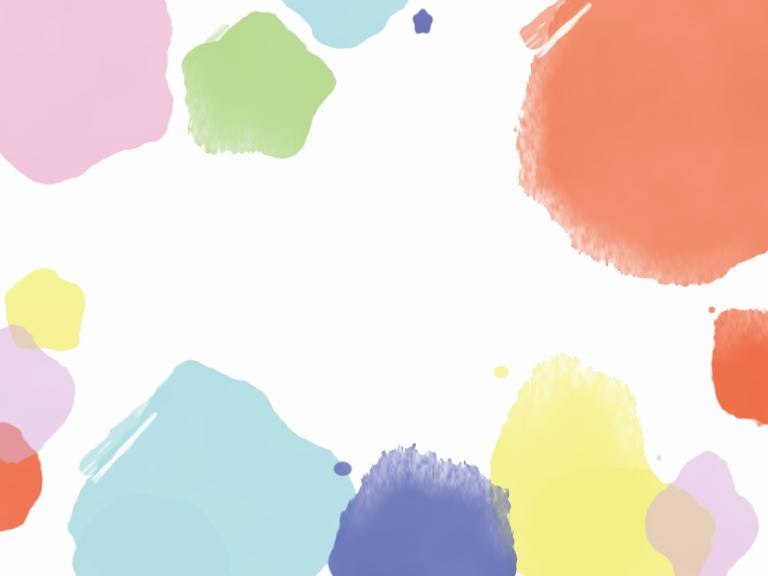
This background is drawn by a WebGL 2 fragment shader. Its source:

```glsl
#version 300 es
precision highp float;

uniform vec2 u_resolution;
out vec4 fragColor;

#define EDGE_SOFTNESS 0.0022
#define WOBBLE 0.045
#define WOBBLE_SCALE 13.0
#define MOTTLE 0.16
#define MOTTLE_SCALE 7.0
#define DRY_WIDTH 0.065
#define GRAIN_SCALE vec2(150.0, 75.0)
#define STREAK_SCALE 190.0

const vec3 PAPER = vec3(0.995);
const vec3 PINK = vec3(0.945, 0.76, 0.86);
const vec3 GREEN = vec3(0.71, 0.85, 0.55);
const vec3 CYAN = vec3(0.69, 0.87, 0.89);
const vec3 BLUE = vec3(0.39, 0.43, 0.71);
const vec3 YELLOW = vec3(0.96, 0.94, 0.52);
const vec3 ORANGE = vec3(0.94, 0.51, 0.37);
const vec3 RED = vec3(0.93, 0.41, 0.25);
const vec3 LILAC = vec3(0.855, 0.69, 0.855);
const vec3 ROUND = vec3(0.0);
const vec2 WET = vec2(0.0);

float hash(vec2 p) {
    vec3 h = fract(vec3(p.xyx) * 0.1031);
    h += dot(h, h.yzx + 33.33);
    return fract((h.x + h.y) * h.z);
}

float noise(vec2 p) {
    vec2 i = floor(p), f = fract(p);
    f = f * f * (3.0 - 2.0 * f);
    return mix(mix(hash(i), hash(i + vec2(1, 0)), f.x),
               mix(hash(i + vec2(0, 1)), hash(i + vec2(1, 1)), f.x), f.y);
}

float fbm(vec2 p) {
    float sum = 0.0, amp = 0.5;
    for (int i = 0; i < 4; i++) {
        sum += amp * noise(p);
        p = p * 2.03 + 17.3;
        amp *= 0.5;
    }
    return sum;
}

float coverage(float d) {
    float soft = max(EDGE_SOFTNESS, 0.75 / u_resolution.y);
    return 1.0 - smoothstep(-soft, soft, d);
}

// Lobed ellipse; lobes = count, phase, depth; dry = side where the brush runs out
void blob(inout vec3 col, vec2 p, vec3 ink, vec2 center, vec2 radii, vec3 lobes, vec2 dry, float opacity) {
    vec2 q = (p - center) / radii + 1e-5;
    float size = min(radii.x, radii.y);
    float outline = 1.0 + lobes.z * cos(lobes.x * (atan(q.y, q.x) - lobes.y));
    float rough = (fbm(p * WOBBLE_SCALE) - 0.47) * WOBBLE * min(1.0, size / 0.1);
    float d = (length(q) - outline) * size + rough;
    float pigment = 1.0 - MOTTLE * fbm(p * MOTTLE_SCALE + center * 9.0);
    float side = max(dot(normalize(q), dry), 0.0);
    float fade = side * (1.0 - smoothstep(0.0, DRY_WIDTH, -d));
    float grain = noise(p * GRAIN_SCALE) * 0.6 + noise(p * GRAIN_SCALE * 2.1) * 0.4;
    pigment *= 1.0 - fade * (0.2 + 0.8 * grain);
    col = mix(col, ink, coverage(d + fade * (grain - 0.5) * 0.02) * pigment * opacity);
}

// Straight brush mark with bristle streaks along its length
void stroke(inout vec3 col, vec2 p, vec3 ink, vec2 a, vec2 b, float width, float opacity) {
    vec2 ab = b - a, ap = p - a;
    float t = clamp(dot(ap, ab) / dot(ab, ab), 0.0, 1.0);
    float across = dot(ap, normalize(vec2(-ab.y, ab.x)));
    float d = length(ap - ab * t) - width + (fbm(p * 40.0) - 0.47) * width;
    float bristles = smoothstep(0.15, 0.6, noise(vec2(across * STREAK_SCALE, t * 4.0)));
    col = mix(col, ink, coverage(d) * mix(0.5, 1.0, bristles) * opacity);
}

void main() {
    vec2 p = gl_FragCoord.xy / u_resolution.y;
    vec3 col = PAPER;

    // Upper blobs
    blob(col, p, PINK, vec2(0.104, 0.896), vec2(0.202), vec3(6.0, 0.42, 0.06), WET, 1.0);
    stroke(col, p, GREEN, vec2(0.33, 0.896), vec2(0.39, 0.951), 0.007, 0.5);
    blob(col, p, GREEN, vec2(0.439, 0.844), vec2(0.123), vec3(5.0, 0.19, 0.08), vec2(-0.4, -0.45), 1.0);
    blob(col, p, CYAN, vec2(0.599, 1.026), vec2(0.104), vec3(4.0, 0.0, 0.1), WET, 1.0);
    blob(col, p, BLUE, vec2(0.734, 0.962), vec2(0.016, 0.02), vec3(5.0, 0.3, 0.1), WET, 1.0);
    stroke(col, p, ORANGE, vec2(0.925, 0.935), vec2(1.0, 1.0), 0.02, 0.65);
    blob(col, p, ORANGE, vec2(1.172, 0.792), vec2(0.276), vec3(5.0, 3.4, 0.015), vec2(-0.75, -0.5), 1.0);
    stroke(col, p, PAPER, vec2(0.935, 0.905), vec2(1.022, 0.99), 0.006, 0.9);

    // Side blobs
    blob(col, p, YELLOW, vec2(0.078, 0.462), vec2(0.074), vec3(5.0, 1.57, 0.06), WET, 0.95);
    blob(col, p, RED, vec2(0.0, 0.167), vec2(0.076, 0.094), vec3(4.0, 0.0, 0.08), WET, 1.0);
    blob(col, p, LILAC, vec2(0.021, 0.314), vec2(0.097, 0.112), vec3(4.0, 0.0, 0.1), WET, 0.58);
    blob(col, p, RED, vec2(1.314, 0.366), vec2(0.087, 0.104), vec3(4.0, 0.6, 0.05), vec2(0.0, 0.5), 1.0);
    blob(col, p, RED, vec2(1.236, 0.462), vec2(0.005), ROUND, WET, 0.8);

    // Lower blobs
    stroke(col, p, CYAN, vec2(0.153, 0.189), vec2(0.286, 0.314), 0.016, 0.75);
    blob(col, p, CYAN, vec2(0.26, 0.01), vec2(0.139), ROUND, WET, 1.0);
    blob(col, p, CYAN, vec2(0.37, 0.111), vec2(0.228), vec3(4.0, 0.1, 0.12), WET, 1.0);
    stroke(col, p, PAPER, vec2(0.165, 0.167), vec2(0.269, 0.28), 0.005, 0.9);
    blob(col, p, YELLOW, vec2(1.068, 0.071), vec2(0.161, 0.122), ROUND, WET, 1.0);
    blob(col, p, YELLOW, vec2(0.99, 0.158), vec2(0.139, 0.217), vec3(4.0, 0.0, 0.02), vec2(0.25, 0.85), 1.0);
    blob(col, p, YELLOW, vec2(0.87, 0.354), vec2(0.013, 0.01), ROUND, WET, 0.8);
    blob(col, p, BLUE, vec2(0.738, 0.045), vec2(0.163, 0.166), vec3(5.0, 0.7, 0.03), vec2(0.2, 0.9), 1.0);
    blob(col, p, BLUE, vec2(0.595, 0.186), vec2(0.016, 0.013), ROUND, WET, 0.85);
    blob(col, p, LILAC, vec2(1.22, 0.097), vec2(0.087, 0.113), vec3(4.0, -0.1, 0.1), WET, 0.58);
    blob(col, p, LILAC, vec2(1.144, 0.205), vec2(0.005), ROUND, WET, 0.5);

    fragColor = vec4(col, 1.0);
}
```
